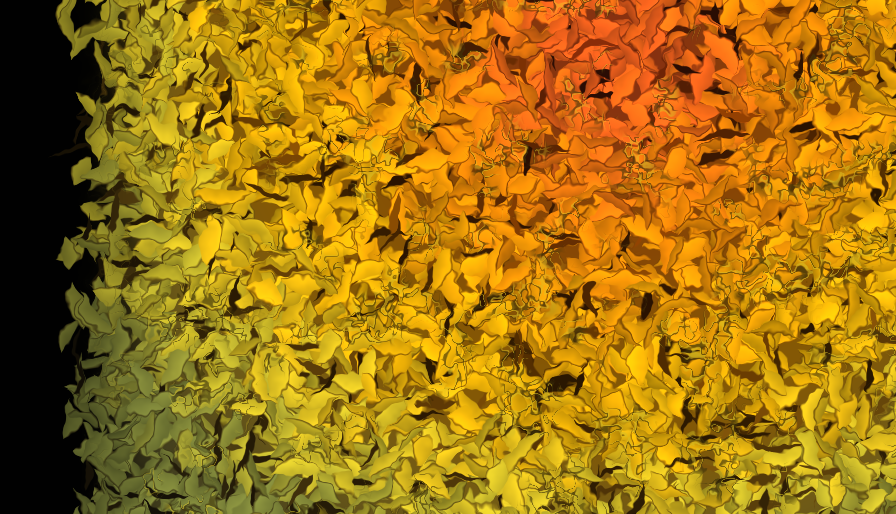
Write a Shadertoy shader that draws this texture.

```glsl
#define LAYERS 6
#define CELL 0.062
#define WARM_CENTER vec2(1.20, 0.90)
#define EDGE_X 0.125
#define EDGE_RAGGED 0.085
#define DARK_SHARE 0.17
#define WARP 0.016
#define RIM 0.0035

vec4 hash4(vec3 p) {
    vec4 q = fract(p.xyzx * vec4(0.1031, 0.1030, 0.0973, 0.1099));
    q += dot(q, q.wzxy + 33.33);
    return fract((q.xxyz + q.yzzw) * q.zywx);
}

float valueNoise(vec2 p) {
    vec2 i = floor(p), f = fract(p);
    f = f * f * (3.0 - 2.0 * f);
    float a = hash4(vec3(i, 7.0)).x;
    float b = hash4(vec3(i + vec2(1, 0), 7.0)).x;
    float c = hash4(vec3(i + vec2(0, 1), 7.0)).x;
    float d = hash4(vec3(i + vec2(1, 1), 7.0)).x;
    return mix(mix(a, b, f.x), mix(c, d, f.x), f.y);
}

// Red-orange through yellow to olive, by distance from the warm centre
vec3 heatColor(float r) {
    vec3 c = mix(vec3(1.0, 0.40, 0.12), vec3(1.0, 0.57, 0.03), smoothstep(0.05, 0.36, r));
    c = mix(c, vec3(0.98, 0.73, 0.03), smoothstep(0.32, 0.68, r));
    c = mix(c, vec3(0.83, 0.76, 0.17), smoothstep(0.68, 0.98, r));
    return mix(c, vec3(0.50, 0.53, 0.23), smoothstep(0.92, 1.20, r));
}

// Bent lens lying along x; negative inside
float leafDistance(vec2 q, vec2 halfSize) {
    float t = q.x / halfSize.x;
    float d = abs(q.y) - halfSize.y * (1.0 - t * t);
    return max(d, abs(q.x) - halfSize.x);
}

// Paints one layer of scattered flakes over the colour below
vec3 paintLayer(vec3 color, vec2 p, float layer, float blur) {
    vec2 g = p / CELL + layer * vec2(0.37, 0.61);
    vec2 home = floor(g);
    for (int j = -1; j <= 1; j++)
    for (int i = -1; i <= 1; i++) {
        vec2 id = home + vec2(i, j);
        vec4 place = hash4(vec3(id + 50.0, layer * 13.0 + 1.0));
        vec4 look = hash4(vec3(id + 90.0, layer * 17.0 + 5.0));
        vec2 offset = (g - id - place.xy) * CELL;
        vec2 center = p - offset;
        if (center.x < EDGE_X + EDGE_RAGGED * look.w) continue;

        bool isDark = look.x < DARK_SHARE;
        float angle = 6.2832 * place.z;
        if (isDark) angle = (place.z < 0.5 ? 0.0 : 1.4) + 0.7 * (look.y - 0.5);
        float co = cos(angle), si = sin(angle);
        vec2 q = vec2(co * offset.x + si * offset.y, co * offset.y - si * offset.x);
        q.y += (look.y - 0.5) * 16.0 * q.x * q.x;

        vec2 halfSize = CELL * vec2(mix(0.45, 0.88, place.w), mix(0.15, 0.32, look.z));
        if (isDark) halfSize.y *= 0.46;
        float d = leafDistance(q, halfSize);
        float cover = 1.0 - smoothstep(-blur, blur, d);

        // Each flake tilts its own way to the light
        float r = distance(center, WARM_CENTER) + 0.16 * (look.w - 0.5);
        vec3 tint = heatColor(r);
        float tilt = mix(0.76, 1.08, look.z) + 0.12 * q.y / halfSize.y;
        vec3 flake = tint * tilt;
        float rim = smoothstep(-RIM - blur, 0.0, d) * smoothstep(-0.4, 0.5, q.y / halfSize.y);
        flake *= 1.0 - rim * vec3(0.50, 0.56, 0.60);
        if (isDark) flake = tint * mix(vec3(0.16, 0.12, 0.12), vec3(0.58, 0.44, 0.3), look.w * look.w);
        color = mix(color, flake, cover);
    }
    return color;
}

void mainImage(out vec4 fragColor, in vec2 fragCoord) {
    vec2 p = fragCoord / iResolution.y;
    float blur = max(0.9 / iResolution.y, 0.0012);

    // Crumple the plane so that flake borders turn jagged
    vec2 crumple = vec2(valueNoise(p * 38.0), valueNoise(p * 38.0 + 40.0)) - 0.5;
    vec2 fine = vec2(valueNoise(p * 95.0 + 11.0), valueNoise(p * 95.0 + 73.0)) - 0.5;
    vec2 w = p + WARP * crumple + 0.45 * WARP * fine;

    // Shaded ground between the flakes
    float radius = distance(p, WARM_CENTER);
    float inside = smoothstep(EDGE_X + 0.03, EDGE_X + 0.22, w.x);
    vec3 color = vec3(0.008, 0.008, 0.004);
    color += heatColor(radius) * vec3(0.52, 0.46, 0.5) * inside;

    for (int k = 0; k < LAYERS; k++)
        color = paintLayer(color, w, float(k), blur);

    // Patches of thin creases, dark beside bright
    float patchMask = smoothstep(0.50, 0.78, valueNoise(p * 17.0 + 5.0)) * inside;
    float crease = valueNoise(w * 82.0 + 31.0) - 0.5;
    float darkLine = 1.0 - smoothstep(0.02, 0.10, abs(crease));
    float brightLine = 1.0 - smoothstep(0.02, 0.08, abs(crease - 0.13));
    color = mix(color, vec3(0.25, 0.21, 0.04), 0.65 * darkLine * patchMask);
    color = mix(color, vec3(0.84, 0.75, 0.15), 0.55 * brightLine * patchMask);

    // Light falls away toward the dark left border
    color *= mix(0.72, 1.0, smoothstep(EDGE_X, EDGE_X + 0.24, p.x));
    fragColor = vec4(clamp(color, 0.0, 1.0), 1.0);
}
```
